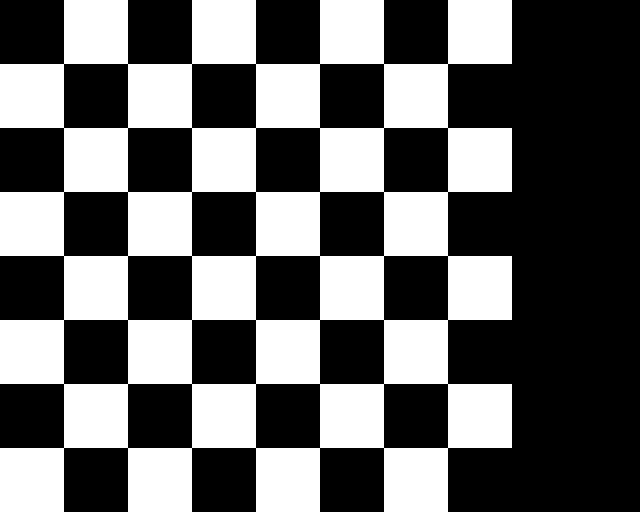
Write a Shadertoy shader that draws this pattern.

```glsl
// +1 inside even cells, -1 inside odd ones, box-filtered over one pixel
vec2 squareWave(vec2 p, vec2 pixelsPerCell) {
    vec2 toEvenCentre = abs(mod(p + 0.5, 2.0) - 1.0);
    return clamp((0.5 - toEvenCentre) * 2.0 * pixelsPerCell, -1.0, 1.0);
}

void mainImage(out vec4 fragColor, in vec2 fragCoord) {
    // Ten columns by eight rows fill the canvas
    vec2 pixelsPerCell = iResolution.xy / vec2(10.0, 8.0);
    vec2 cell = fragCoord / pixelsPerCell;

    // Checkerboard, with its last column extended under the edge mask
    vec2 wave = squareWave(vec2(min(cell.x, 7.5), cell.y), pixelsPerCell);
    float checker = 0.5 + 0.5 * wave.x * wave.y;

    // Black margin to the right of the eighth column
    float board = clamp((8.0 - cell.x) * pixelsPerCell.x + 0.5, 0.0, 1.0);

    fragColor = vec4(vec3(checker * board), 1.0);
}
```
